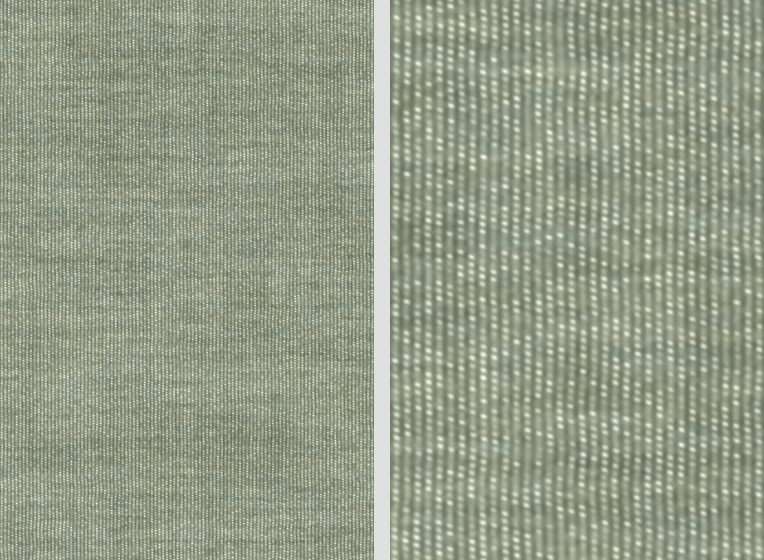
Left: the whole. Right: its middle third, enlarged.
This texture is drawn by a WebGL 2 fragment shader. Its source:

```glsl
#version 300 es
precision highp float;
// Fine ribbed sage cloth: narrow vertical ribs built from small slanted stitches.
// Raised cosines shape each rib and stitch; hashes vary the stitches, and
// stretched value noise adds horizontal slubs, rib shading and soft mottling.
uniform vec2 u_resolution;
out vec4 outColor;

const float TAU = 6.2831853;
const vec2 STITCHES = vec2(102.0, 220.0);  // repeats across and up
const vec3 SAGE = vec3(0.0, 0.03, -0.05);  // tint added to the grey level
const float GROOVE_LEVEL = 0.472;
const float RIB_HEIGHT = 0.13;
const float STITCH_HEIGHT = 0.14;
const float STITCH_VARIATION = 0.34;

float hash(vec2 p) {
  vec3 q = fract(vec3(p.xyx) * 0.1031);
  q += dot(q, q.yzx + 33.33);
  return fract((q.x + q.y) * q.z);
}

// Smooth value noise, centred on zero
float noise(vec2 p) {
  vec2 cell = floor(p);
  vec2 f = fract(p);
  f = f * f * (3.0 - 2.0 * f);
  float low = mix(hash(cell), hash(cell + vec2(1.0, 0.0)), f.x);
  float high = mix(hash(cell + vec2(0.0, 1.0)), hash(cell + 1.0), f.x);
  return mix(low, high, f.y) - 0.5;
}

// Smooth bump: one at the cell centre, zero at its edges
float bump(float t) {
  return 0.5 - 0.5 * cos(TAU * t);
}

// Grey level of the ribs and their stitches
float weave(vec2 p) {
  float column = floor(p.x);
  float across = fract(p.x);
  float slant = 0.35 * (across - 0.5);
  float along = p.y + slant + 0.5 * mod(column, 2.0) + 0.3 * hash(vec2(column, 7.0));
  float rib = bump(across);
  float stitch = rib * bump(along);
  float vary = hash(vec2(column, floor(along)) + 19.0) - 0.5;
  return GROOVE_LEVEL + RIB_HEIGHT * rib
       + stitch * (STITCH_HEIGHT + STITCH_VARIATION * vary);
}

// Uneven yarn: long and short horizontal slubs
float slubs(vec2 uv) {
  return 0.06 * noise(uv * vec2(6.0, 120.0) + 31.0)
       + 0.06 * noise(uv * vec2(16.0, 210.0) + 57.0);
}

// Broad cloudy shading and faint differences between ribs
float mottling(vec2 uv) {
  return 0.05 * noise(uv * vec2(3.0, 10.0) + 83.0)
       + 0.04 * noise(uv * vec2(70.0, 4.0) + 11.0);
}

void main() {
  vec2 uv = gl_FragCoord.xy / u_resolution;
  vec2 thread = uv * STITCHES;

  // Slight wander of the ribs
  thread.x += 0.25 * noise(uv * vec2(12.0, 40.0));
  thread.y += 0.6 * noise(uv * vec2(8.0, 14.0) + 43.0);

  float level = weave(thread) + slubs(uv) + mottling(uv);
  level += 0.09 * noise(thread * vec2(2.1, 1.3) + 5.0);  // loose fibres

  // Small drift between warm and cool yarn
  float warmth = 0.04 * noise(uv * vec2(30.0, 90.0) + 71.0);
  vec3 color = vec3(level) + SAGE + warmth * vec3(0.6, 0.0, -0.6);
  outColor = vec4(clamp(color, 0.0, 1.0), 1.0);
}
```
